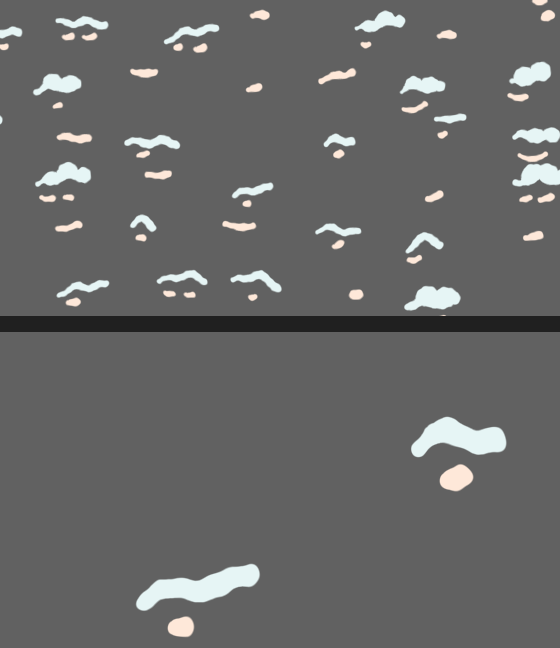
Top, the full canvas; bottom, a detail of the centre.
Give the GLSL for this pattern, as a Shadertoy shader.

```glsl
// Scattered wavy pale clouds with small peach dabs beneath them on flat grey.

const vec3 GREY  = vec3(0.38);
const vec3 ICE   = vec3(0.90, 0.96, 0.96);
const vec3 PEACH = vec3(0.995, 0.91, 0.85);

// Lengths are in canvas heights.
const vec2  CELL         = vec2(0.296, 0.1667);
const vec2  JITTER       = vec2(0.4, 0.5);
const float CLOUD_SHARE  = 0.58;   // cells holding a cloud
const float DAB_SHARE    = 0.27;   // cells holding a lone dab
const float WAVE_FREQ    = 72.0;
const float LUMP_FREQ    = 115.0;
const float EDGE_WOBBLE  = 0.0013;
const int   STROKE_STEPS = 16;
const float PI           = 3.14159;

float hash(vec2 cell, float salt) {
    vec3 q = fract(vec3(cell + 17.0, salt + 3.7) * vec3(0.1031, 0.1030, 0.0973));
    q += dot(q, q.yzx + 33.33);
    return fract((q.x + q.y) * q.z);
}

// Distance to a brush stroke: tapered segments along a wavy path.
// shape = half length, radius, wave height, arch height
float stroke(vec2 p, vec4 shape, float lumps, float taper, float seed) {
    if (abs(p.x) > shape.x + 0.06 || abs(p.y) > 0.1) return 1.0;
    float phase = seed * 2.0 * PI;
    float tilt = mix(-0.12, 0.25, fract(seed * 7.3));
    float d = 1.0, lastRadius = 0.0;
    vec2 last = vec2(0.0);
    for (int k = 0; k <= STROKE_STEPS; k++) {
        float t = float(k) / float(STROKE_STEPS);
        float x = (2.0 * t - 1.0) * shape.x;
        float r = shape.y * mix(taper, 1.0, smoothstep(0.0, 0.45, t));
        r *= 1.0 + lumps * sin(x * LUMP_FREQ + phase * 3.0);
        float y = shape.w * sin(PI * t) + shape.z * sin(x * WAVE_FREQ + phase)
                + tilt * x + 0.6 * (r - shape.y);   // keeps the base flat
        vec2 here = vec2(x, y);
        if (k > 0) {
            vec2 along = here - last;
            float h = clamp(dot(p - last, along) / dot(along, along), 0.0, 1.0);
            d = min(d, length(p - last - along * h) - mix(lastRadius, r, h));
        }
        last = here;
        lastRadius = r;
    }
    return d + EDGE_WOBBLE * sin(210.0 * p.x + phase) * sin(190.0 * p.y + 2.0 * phase);
}

// Distances to the cloud (x) and the dabs (y) of one cell.
vec2 motif(vec2 p, vec2 id, float across) {
    float kind = hash(id, 1.0), seed = hash(id, 2.0), size = hash(id, 3.0);
    vec2 d = vec2(1.0);
    if (kind < CLOUD_SHARE) {
        // Full, lumpy clouds gather toward the right
        bool fat = hash(id, 4.0) < mix(0.15, 0.75, smoothstep(0.6, 0.85, across));
        float halfLen = fat ? mix(0.045, 0.09, size) : mix(0.022, 0.085, size);
        float radius = fat ? mix(0.018, 0.027, hash(id, 5.0))
                           : mix(0.0105, 0.0135, hash(id, 5.0));
        float wave = fat ? 0.007 : 0.0075;
        float arch = mix(-0.002, 0.024, hash(id, 6.0));
        d.x = stroke(p, vec4(halfLen, radius, wave, arch),
                     fat ? 0.24 : 0.08, fat ? 0.35 : 0.65, seed);

        // One dab under short clouds, a pair under many long ones
        bool two = size > 0.55 && hash(id, 7.0) < 0.6;
        float drop = fat ? 0.058 : 0.038;
        for (int k = 0; k < 2; k++) {
            if (k == 1 && !two) break;
            float salt = 10.0 + 5.0 * float(k);
            float side = two ? 2.0 * float(k) - 1.0 : 2.0 * hash(id, salt) - 1.0;
            vec2 at = vec2(side * halfLen * 0.45 - 0.008,
                           -drop - 0.006 * hash(id, salt + 1.0));
            float reach = hash(id, salt + 2.0);
            float dabLen = mix(0.005, (two || !fat) ? 0.017 : 0.048, reach);
            float dabRadius = mix(0.008, 0.0115, hash(id, salt + 3.0));
            d.y = min(d.y, stroke(p - at, vec4(dabLen, dabRadius, 0.003, -0.2 * dabLen),
                                  0.12, 0.8, hash(id, salt + 4.0)));
        }
    } else if (kind < CLOUD_SHARE + DAB_SHARE) {
        // Lone dabs run from round blots to long dashes
        float halfLen = mix(0.007, 0.055, size * size);
        float radius = mix(0.016, 0.009, sqrt(size)) + 0.003 * hash(id, 5.0);
        d.y = stroke(p, vec4(halfLen, radius, 0.004, 0.0), 0.14, 0.75, seed);
    }
    return d;
}

void mainImage(out vec4 fragColor, in vec2 fragCoord) {
    vec2 p = fragCoord / iResolution.y;
    float aspect = iResolution.x / iResolution.y;
    float pixel = 1.0 / iResolution.y;

    // Nearest strokes among neighbouring cells; each row is shifted sideways
    vec2 d = vec2(1.0);
    for (int j = -1; j <= 1; j++) {
        float row = floor(p.y / CELL.y) + float(j);
        float shift = hash(vec2(row, 5.0), 9.0);
        for (int i = -1; i <= 1; i++) {
            vec2 id = vec2(floor(p.x / CELL.x - shift) + float(i), row);
            vec2 jitter = (vec2(hash(id, 21.0), hash(id, 22.0)) - 0.5) * JITTER;
            vec2 center = (id + vec2(shift, 0.0) + 0.5 + jitter) * CELL;
            d = min(d, motif(p - center, id, center.x / aspect));
        }
    }

    vec2 cover = 1.0 - smoothstep(-pixel, pixel, d);
    vec3 color = mix(GREY, PEACH, cover.y);
    color = mix(color, ICE, cover.x);
    fragColor = vec4(color, 1.0);
}
```
